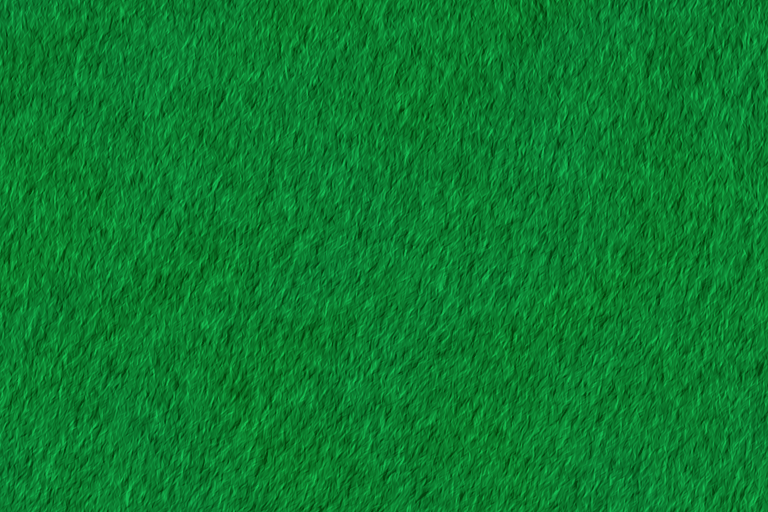
Give the GLSL for this texture, as a Shadertoy shader.

```glsl
const vec3 SHADOW_GREEN = vec3(0.02, 0.34, 0.10);
const vec3 LIT_GREEN = vec3(0.07, 0.64, 0.27);
const int FIBRES_PER_CELL = 5;

vec4 hash4(vec3 p) {
    vec4 q = fract(p.xyzx * vec4(0.1031, 0.1030, 0.0973, 0.1099));
    q += dot(q, q.wzxy + 33.33);
    return fract((q.xxyz + q.yzzw) * q.zywx);
}

// Slow waves, roughly -1 to 1
float layeredSines(vec2 p) {
    float broad = sin(3.1 * p.x + 1.7 * sin(2.3 * p.y + 0.6));
    float middle = sin(7.3 * p.y - 4.1 * p.x + 1.9 * sin(5.2 * p.x));
    float small = sin(13.7 * p.x + 9.1 * p.y + 2.0 * sin(11.0 * p.y));
    return 0.45 * broad + 0.35 * middle + 0.2 * small;
}

// Nap angle from the vertical, leaning further right near the bottom
float napAngle(vec2 p) {
    return 0.42 - 0.24 * p.y + 0.13 * layeredSines(p * 1.3 + 4.0);
}

// One soft strand with a lit side and a shaded side
float strand(vec2 offset, float angle, vec2 size) {
    vec2 along = vec2(sin(angle), cos(angle));
    float across = dot(offset, vec2(along.y, -along.x)) / size.x;
    float length01 = dot(offset, along) / size.y;
    float body = exp(-across * across - length01 * length01);
    return body * cos(1.5 * across + 0.7);
}

// Cellular scatter of light and dark strands; size is relative to the cell
float fibreLayer(vec2 p, float cellSize, vec2 size, float jitter, float seed) {
    vec2 grid = p / cellSize;
    vec2 home = floor(grid);
    float pixel = 1.0 / (iResolution.y * cellSize);
    size.x = max(size.x, 0.7 * pixel);
    float angle = napAngle(p);
    float sum = 0.0;
    for (int y = -1; y <= 1; y++) {
        for (int x = -1; x <= 1; x++) {
            vec2 cell = home + vec2(x, y);
            for (int i = 0; i < FIBRES_PER_CELL; i++) {
                vec4 rnd = hash4(vec3(cell + 17.0, seed + float(i)));
                float tilt = angle + jitter * (2.0 * rnd.z - 1.0);
                float shade = 2.0 * rnd.w - 1.0;
                sum += shade * strand(grid - cell - rnd.xy, tilt, size);
            }
        }
    }
    return sum;
}

void mainImage(out vec4 fragColor, in vec2 fragCoord) {
    vec2 p = fragCoord / iResolution.y;

    // Fine fuzz, main fibres and broader tufts
    float fuzz = fibreLayer(p, 0.011, vec2(0.20, 0.50), 0.70, 3.0);
    float fibres = fibreLayer(p, 0.020, vec2(0.135, 0.55), 0.40, 21.0);
    float tufts = fibreLayer(p, 0.045, vec2(0.12, 0.45), 0.30, 43.0);
    float clouds = layeredSines(p * 1.6);

    float tone = 0.49 + 0.41 * fuzz + 0.57 * fibres + 0.33 * tufts + 0.04 * clouds;
    vec3 color = mix(SHADOW_GREEN, LIT_GREEN, clamp(tone, -0.25, 1.3));

    // Faint cool patches in the dye
    float coolness = layeredSines(p.yx * 2.1 + 7.0);
    color.b += 0.015 * coolness;

    fragColor = vec4(clamp(color, 0.0, 1.0), 1.0);
}
```
